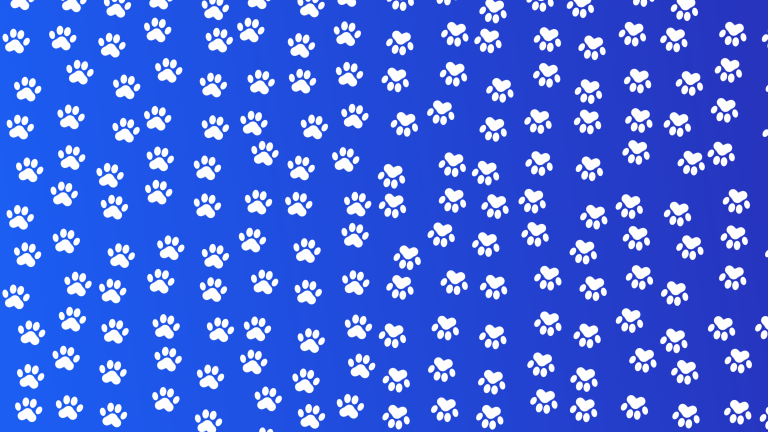
This pattern is drawn by a WebGL 1 fragment shader. Its source:

```glsl
precision highp float;
// Scattered white paw prints on a blue gradient. Each cell of a jittered,
// staggered grid holds one paw built from ellipses and blended circles;
// paws in the right half of the canvas are turned upside down.

#define CELL_SIZE vec2(0.109, 0.0955)   // in canvas heights
#define JITTER vec2(0.19, 0.18)         // in cells, to either side
#define STAGGER 0.13                    // column shift, in cells
#define PAW_SIZE 0.0325                 // half width of a paw
#define PAW_TILT 0.18                   // clockwise, in radians
#define GRADIENT_SLOPE 0.08
#define LEFT_BLUE vec3(0.108, 0.365, 0.950)
#define RIGHT_BLUE vec3(0.150, 0.205, 0.745)
#define PAW_WHITE vec3(0.995, 0.995, 1.0)

uniform vec2 u_resolution;

vec2 hash2(vec2 p) {
  vec3 q = fract(p.xyx * vec3(0.1031, 0.1030, 0.0973));
  q += dot(q, q.yzx + 33.33);
  return fract((q.xx + q.yz) * q.zy);
}

mat2 rotation(float angle) {
  float c = cos(angle), s = sin(angle);
  return mat2(c, s, -s, c);
}

float smoothMin(float a, float b, float k) {
  float h = max(k - abs(a - b), 0.0) / k;
  return min(a, b) - 0.25 * h * h * k;
}

// Approximate signed distance to an ellipse
float ellipse(vec2 p, vec2 radii) {
  float k = length(p / radii);
  float slope = length(p / (radii * radii));
  return k * (k - 1.0) / max(slope, 0.001);
}

// Upright paw about the origin, with a half width near one
float paw(vec2 p) {
  p.x = abs(p.x);  // mirror symmetry

  // Pad: two lower lobes and a dome
  float lobe = length(p - vec2(0.36, -0.49)) - 0.31;
  float dome = length(p - vec2(0.0, -0.23)) - 0.36;
  float pad = smoothMin(lobe, dome, 0.22);

  // Toes: leaning outwards
  float innerToe = ellipse(rotation(0.10) * (p - vec2(0.27, 0.53)), vec2(0.235, 0.325));
  float outerToe = ellipse(rotation(0.38) * (p - vec2(0.76, 0.11)), vec2(0.205, 0.295));
  return min(pad, min(innerToe, outerToe));
}

// Distance to the nearest paw of the scattered grid
float pawField(vec2 p, float middle) {
  vec2 home = floor(p / CELL_SIZE);
  float nearest = 1.0;
  for (int j = -1; j <= 1; j++) {
    for (int i = -1; i <= 1; i++) {
      vec2 cell = home + vec2(float(i), float(j));
      vec2 offset = (2.0 * hash2(cell + 17.0) - 1.0) * JITTER;
      offset.y += STAGGER * (2.0 * mod(cell.x, 2.0) - 1.0);
      vec2 center = (cell + 0.5 + offset) * CELL_SIZE;
      float facing = center.x < middle ? 1.0 : -1.0;
      vec2 local = rotation(PAW_TILT) * (p - center) * facing / PAW_SIZE;
      nearest = min(nearest, paw(local) * PAW_SIZE);
    }
  }
  return nearest;
}

void main() {
  vec2 uv = gl_FragCoord.xy / u_resolution;
  vec2 p = gl_FragCoord.xy / u_resolution.y;
  float aspect = u_resolution.x / u_resolution.y;
  float pixel = 1.0 / u_resolution.y;

  // Background gradient
  float blend = uv.x + GRADIENT_SLOPE * (uv.y - 0.5);
  vec3 color = mix(LEFT_BLUE, RIGHT_BLUE, clamp(blend, 0.0, 1.0));

  // Paw prints
  float d = pawField(p, 0.5 * aspect);
  float coverage = 1.0 - smoothstep(-0.7 * pixel, 0.7 * pixel, d);
  gl_FragColor = vec4(mix(color, PAW_WHITE, coverage), 1.0);
}
```
